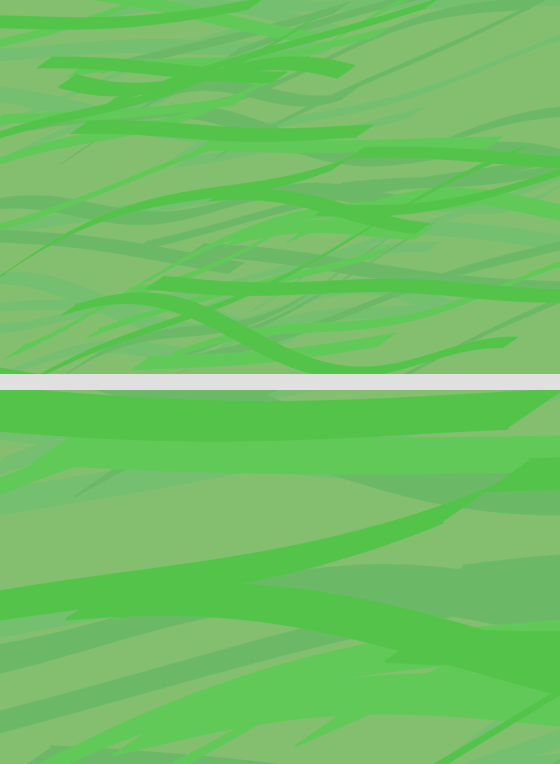
Top, the full canvas; bottom, a detail of the centre.
A Shadertoy shader for this background:

```glsl
// Layered calligraphic grass-green pen strokes sweeping over a flat sage field.

const vec3 FIELD_COLOR  = vec3(0.518, 0.749, 0.440);
const vec3 PALE_COLOR   = vec3(0.453, 0.749, 0.440);
const vec3 SHADE_COLOR  = vec3(0.420, 0.727, 0.402);
const vec3 LIGHT_COLOR  = vec3(0.375, 0.790, 0.340);
const vec3 BRIGHT_COLOR = vec3(0.325, 0.770, 0.285);

const int PALE_COUNT   = 18;
const int SHADE_COUNT  = 16;
const int LIGHT_COUNT  = 14;
const int BRIGHT_COUNT = 14;

// Lengths are in canvas heights.
const vec2  PEN_HALF    = vec2(0.0225, 0.0155);  // slanted nib, centre to tip
const vec2  PEN_SCALE   = vec2(0.75, 1.10);
const vec2  HALF_LENGTH = vec2(0.25, 0.72);
const vec2  SLOPE       = vec2(-0.12, 0.52);
const vec2  WAVE_HEIGHT = vec2(0.008, 0.070);
const vec2  WAVE_RATE   = vec2(4.0, 8.5);
const float HAIRLINE    = 0.0018;                // least half thickness
const float GOLDEN      = 0.618034;

float hash(vec2 p) {
    return fract(sin(dot(p, vec2(127.1, 311.7))) * 43758.5453);
}

float pick(vec2 range, float amount) {
    return mix(range.x, range.y, amount);
}

// Height of p above a sloped sine; wave = (slope, height, rate, phase).
float heightAbove(vec2 p, vec4 wave) {
    return p.y - wave.x * p.x - wave.y * sin(wave.z * p.x + wave.w);
}

// Coverage of a slanted nib swept along the wave, from -reach to reach.
float penStroke(vec2 p, vec4 wave, vec2 nib, float reach, float pixel) {
    float a = heightAbove(p - nib, wave);
    float b = heightAbove(p + nib, wave);
    float inside = min(max(a, b), -min(a, b)) + HAIRLINE;

    // Where the nib centre was when it passed over p, for oblique ends.
    float gap = b - a;
    gap = abs(gap) < 1e-5 ? 1e-5 : gap;
    float along = p.x - nib.x * clamp((a + b) / gap, -1.0, 1.0);

    float body = smoothstep(-pixel, pixel, inside);
    float ends = smoothstep(-pixel, pixel, reach - abs(along));
    return body * ends;
}

// Coverage of one whole layer of scattered strokes.
float strokeLayer(vec2 p, int count, float seed, float aspect, float pixel) {
    float cover = 0.0;
    for (int i = 0; i < count; i++) {
        float id = float(i);
        vec2 key = vec2(id + 1.0, seed);
        float tilt = hash(key);
        float swell = hash(key + 20.3);
        vec4 wave = vec4(
            pick(SLOPE, tilt * tilt),
            pick(WAVE_HEIGHT, swell * swell),
            pick(WAVE_RATE, hash(key + 41.7)),
            6.2832 * hash(key + 63.1));
        vec2 nib = PEN_HALF * pick(PEN_SCALE, hash(key + 85.9));
        float reach = pick(HALF_LENGTH, hash(key + 107.3));

        // Golden steps spread the rows evenly; columns are random.
        float row = fract(id * GOLDEN + hash(vec2(seed, 3.7)));
        row += 0.06 * (hash(key + 129.5) - 0.5);
        vec2 center = vec2(aspect * hash(key + 151.1), row);
        cover = max(cover, penStroke(p - center, wave, nib, reach, pixel));
    }
    return cover;
}

void mainImage(out vec4 fragColor, in vec2 fragCoord) {
    vec2 p = fragCoord / iResolution.y;
    float aspect = iResolution.x / iResolution.y;
    float pixel = 0.7 / iResolution.y;

    // Paint from the faint back strokes to the vivid front ones.
    vec3 color = FIELD_COLOR;
    color = mix(color, PALE_COLOR, strokeLayer(p, PALE_COUNT, 11.0, aspect, pixel));
    color = mix(color, SHADE_COLOR, strokeLayer(p, SHADE_COUNT, 23.0, aspect, pixel));
    color = mix(color, LIGHT_COLOR, strokeLayer(p, LIGHT_COUNT, 37.0, aspect, pixel));
    color = mix(color, BRIGHT_COLOR, strokeLayer(p, BRIGHT_COUNT, 53.0, aspect, pixel));
    fragColor = vec4(color, 1.0);
}
```
